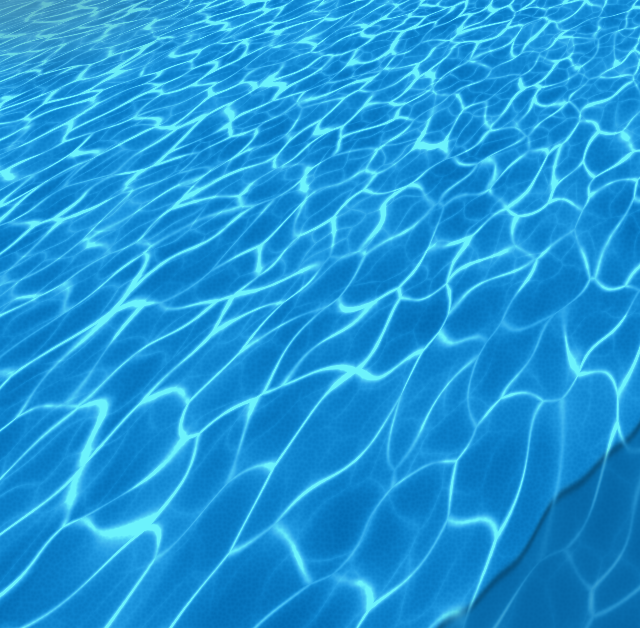
A WebGL 2 fragment shader for this texture:

```glsl
#version 300 es
precision highp float;

#define VANISH vec2(1.55, 1.45)
#define HORIZON_TILT 0.05
#define RIPPLE_FREQ vec2(11.0, 8.0)
#define SKEW 0.6
#define WARP 0.17
#define NEAR_WIDTH 0.055
#define FAR_WIDTH 0.12
#define BASE_TONE 0.0
#define GRAIN 0.05

uniform vec2 u_resolution;
out vec4 fragColor;

vec2 hash2(vec2 p) {
    vec2 q = vec2(dot(p, vec2(127.1, 311.7)), dot(p, vec2(269.5, 183.3)));
    return fract(sin(q) * 43758.5);
}

// Distances to the nearest and second nearest cell centres
vec2 cells(vec2 p) {
    vec2 id = floor(p), f = p - id;
    vec2 nearest = vec2(8.0);
    for (int j = -1; j <= 1; j++) {
        for (int i = -1; i <= 1; i++) {
            vec2 offset = vec2(i, j);
            float d = length(offset + 0.1 + 0.8 * hash2(id + offset) - f);
            nearest = d < nearest.x ? vec2(d, nearest.x) : vec2(nearest.x, min(nearest.y, d));
        }
    }
    return nearest;
}

// Soft patches from layered sines, 0 to 1
float patches(vec2 p) {
    float sum = 0.0, amp = 0.5;
    for (int i = 0; i < 4; i++) {
        sum += amp * sin(p.x + 1.7 * sin(p.y * 0.8)) * sin(p.y + 1.3 * sin(p.x * 0.7));
        p = mat2(1.4, 1.1, -1.1, 1.4) * p + 3.7;
        amp *= 0.6;
    }
    return clamp(0.5 + 0.65 * sum, 0.0, 1.0);
}

// Ripple coordinates: x across the crests, y along them
vec2 waterPlane(vec2 p) {
    vec2 toVanish = VANISH - p;
    float depth = toVanish.y - HORIZON_TILT * toVanish.x;
    float across = toVanish.x / depth;
    return RIPPLE_FREQ * vec2(across, 1.0 / depth - SKEW * across);
}

vec2 wobble(vec2 c) {
    c += WARP * vec2(sin(c.y * 2.3 + 1.5 * sin(c.x * 0.9)), sin(c.x * 1.9 + c.y));
    return c + 0.45 * WARP * vec2(sin(c.y * 6.1 + 2.0 * sin(c.x * 1.4)), sin(c.x * 4.3 - c.y * 2.0));
}

vec3 waterColor(float tone) {
    vec3 stops[6] = vec3[6](
        vec3(0.01, 0.42, 0.70), vec3(0.05, 0.51, 0.80), vec3(0.13, 0.61, 0.89),
        vec3(0.22, 0.69, 0.93), vec3(0.29, 0.79, 0.96), vec3(0.42, 0.95, 0.99));
    vec3 color = stops[0];
    for (int i = 1; i < 6; i++) {
        color = mix(color, stops[i], clamp(tone * 5.0 - float(i - 1), 0.0, 1.0));
    }
    return color;
}

void main() {
    vec2 p = gl_FragCoord.xy / u_resolution.x;
    float far = smoothstep(0.25, 0.95, p.y - 0.25 * (p.x - 0.5));
    vec2 water = waterPlane(p);
    vec2 c = wobble(water);

    // Main light network, breaking into strokes of varying strength
    vec2 main2 = cells(c);
    float edge = main2.y - main2.x;
    float strength = patches(c * vec2(1.6, 1.9) + 5.0);
    float width = mix(NEAR_WIDTH, FAR_WIDTH, far) * (0.55 + 0.9 * strength);
    float core = exp(-edge * edge / (width * width));
    float halo = exp(-edge * 5.5);
    float knot = smoothstep(0.3, 0.0, edge) * smoothstep(0.72, 0.98, strength);

    // Fainter, finer network beneath it
    vec2 fine = cells(wobble(water * vec2(1.5, 1.8) + 31.0));
    float fineEdge = fine.y - fine.x;
    float veil = exp(-fineEdge * 6.0) * patches(c * 1.2 + 17.0);

    // Gather the tone
    float mottle = patches(water * vec2(0.8, 1.4) + 2.0);
    float tone = BASE_TONE + 0.24 * mottle + 0.24 * halo + 0.08 * far;
    tone += core * mix(0.16, 0.72, smoothstep(0.15, 0.7, strength));
    tone += 0.25 * knot + mix(0.26, 0.5, far) * veil;
    vec2 speck = cells(p * 150.0);
    tone += GRAIN * (speck.x - 0.45) * 2.0;

    // Pool step in the near corner: darker floor and a thin seam
    float bend = 0.008 * sin(p.x * 34.0) + 0.004 * sin(p.x * 71.0);
    float step2 = dot(p - vec2(0.72, 0.02), normalize(vec2(-0.31, 0.28))) + bend;
    float below = smoothstep(0.006, -0.006, step2);
    tone *= 1.0 - 0.45 * below;
    vec3 color = waterColor(tone) * (1.0 - 0.12 * below);
    color *= 1.0 - 0.28 * exp(-step2 * step2 / 0.00003) * (1.0 - 0.6 * core);

    // Pale haze in the far corner
    float haze = smoothstep(0.32, 0.0, length((p - vec2(0.0, 1.0)) * vec2(0.8, 1.7)));
    color = mix(color, vec3(0.36, 0.60, 0.68), 0.65 * haze);
    fragColor = vec4(color, 1.0);
}
```
